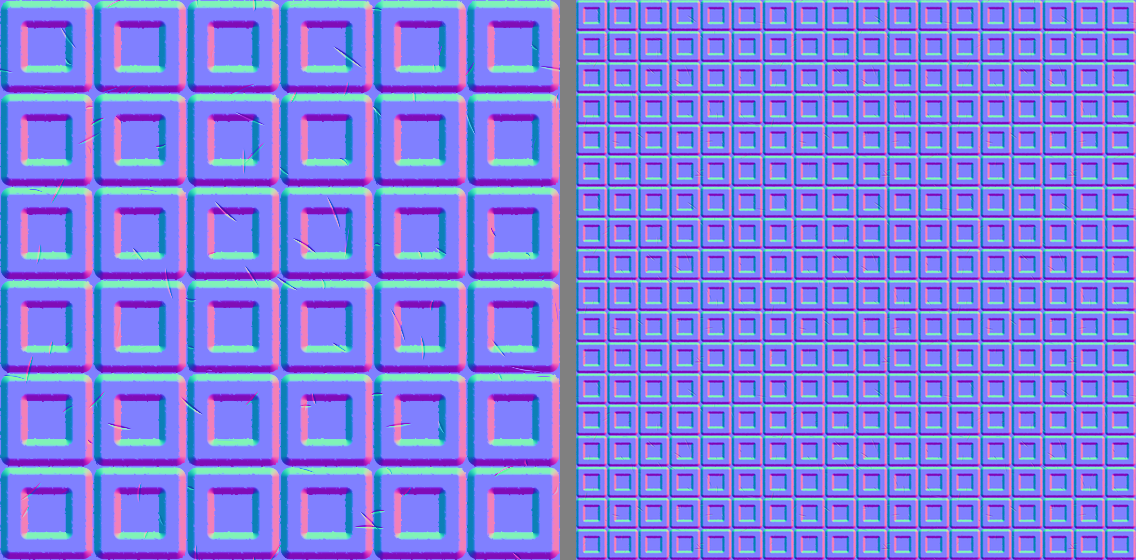
Left, the tile; right, the same tile 3 across and 3 down.
Write a WebGL 2 fragment shader that draws this texture map.

```glsl
#version 300 es
precision highp float;
// Tiling normal map: bevelled square tiles with square recesses, chipped rims and fine scratches.

#define REPEATS 6.0          // tiles across and down
#define TILE_HALF 0.488      // half size of a tile, in cells
#define TILE_RADIUS 0.10
#define RECESS_HALF 0.206    // half size of the recess floor
#define BEVEL_FLAT 0.045     // full-slope part of a bevel
#define BEVEL_END 0.085      // where a bevel has faded out
#define SLOPE 2.1
#define CHIP_DEPTH 0.010
#define SCRATCHES 3          // scratches per cell
#define SCRATCH_WIDTH 0.016
#define SCRATCH_SLOPE 2.6

const float TAU = 6.283185;

out vec4 fragColor;
uniform vec2 u_resolution;

vec4 hash4(vec3 seed) {
    vec4 p = fract(seed.xyzx * vec4(0.1031, 0.1030, 0.0973, 0.1099) + 0.137);
    p += dot(p, p.wzxy + 33.33);
    return fract((p.xxyz + p.yzzw) * p.zywx);
}

// Layered sines with whole frequencies, so they wrap over the canvas.
float wrappedNoise(vec2 uv) {
    float a = sin(TAU * dot(uv, vec2(37.0, 23.0)));
    float b = sin(TAU * dot(uv, vec2(-53.0, 71.0)) + 2.0 * a);
    float c = sin(TAU * dot(uv, vec2(113.0, 97.0)) + 1.5 * b);
    return (a + b + c) / 3.0;
}

// Rounded box: outward direction in xy, signed distance in z.
vec3 roundBox(vec2 p, float halfSize, float radius) {
    vec2 q = abs(p) - halfSize + radius;
    vec2 outside = max(q, 0.0);
    float dist = length(outside) + min(max(q.x, q.y), 0.0) - radius;
    vec2 dir = q.x > q.y ? vec2(1.0, 0.0) : vec2(0.0, 1.0);
    if (min(q.x, q.y) > 0.0) dir = normalize(q);
    return vec3(dir * sign(p), dist);
}

// Crisp at its lower edge, softly rounded at its top.
float bevel(float height, float edge) {
    return smoothstep(-0.5 * edge, 0.5 * edge, height)
         * (1.0 - smoothstep(BEVEL_FLAT, BEVEL_END, height));
}

// Tilt of one tapered, slightly bent V-shaped scratch.
vec2 scratchTilt(vec2 offset, float angle, float halfLength, float bend) {
    vec2 along = vec2(cos(angle), sin(angle));
    vec2 across = vec2(-along.y, along.x);
    float t = dot(offset, along) / halfLength;
    float taper = max(1.0 - abs(t), 0.0);
    float width = SCRATCH_WIDTH * (0.35 + 0.65 * taper);
    float q = (dot(offset, across) + bend * t * t) / width;
    float profile = q * exp(1.0 - 1.5 * q * q);
    return -across * profile * smoothstep(0.0, 0.35, taper) * SCRATCH_SLOPE;
}

// Scratches are scattered around the tile and recess rims.
vec2 scratches(vec2 cellPos) {
    vec2 cell = floor(cellPos), local = fract(cellPos) - 0.5;
    vec2 tilt = vec2(0.0);
    for (int y = -1; y <= 1; y++)
    for (int x = -1; x <= 1; x++)
    for (int i = 0; i < SCRATCHES; i++) {
        vec2 neighbour = vec2(x, y);
        vec3 seed = vec3(mod(cell + neighbour, REPEATS), float(i));
        vec4 place = hash4(seed + vec3(3.0, 17.0, 5.0));
        vec4 shape = hash4(seed + vec3(41.0, 7.0, 23.0));
        float rim = place.x < 0.6 ? TILE_HALF - 0.03 : RECESS_HALF + 0.02;
        vec2 center = vec2(2.0 * place.y - 1.0, place.z < 0.5 ? -1.0 : 1.0) * rim;
        if (place.w < 0.5) center = center.yx;
        float halfLength = 0.035 + 0.17 * shape.y * shape.y;
        float bend = 0.03 * (shape.z - 0.5);
        float strength = 0.4 + 0.6 * shape.w;
        vec2 offset = local - neighbour - center;
        tilt += strength * scratchTilt(offset, TAU * shape.x, halfLength, bend);
    }
    return tilt;
}

void main() {
    vec2 uv = gl_FragCoord.xy / u_resolution;
    vec2 cellPos = uv * REPEATS;
    vec2 local = fract(cellPos) - 0.5;
    float edge = 1.5 * REPEATS / min(u_resolution.x, u_resolution.y);

    // Chips move only the low edge of each bevel
    float noise = wrappedNoise(uv);
    float chip = CHIP_DEPTH * smoothstep(0.25, 0.8, noise);

    // Tiles slope outward, recesses slope inward
    vec3 tile = roundBox(local, TILE_HALF, TILE_RADIUS);
    vec3 recess = roundBox(local, RECESS_HALF, 0.0);
    vec2 tilt = tile.xy * bevel(-tile.z + chip, edge);
    tilt -= recess.xy * bevel(recess.z + chip, edge);
    tilt = tilt * SLOPE + scratches(cellPos);

    // Pack the unit normal into colour
    vec3 normal = normalize(vec3(tilt, 1.0));
    fragColor = vec4(normal * 0.5 + 0.5, 1.0);
}
```
